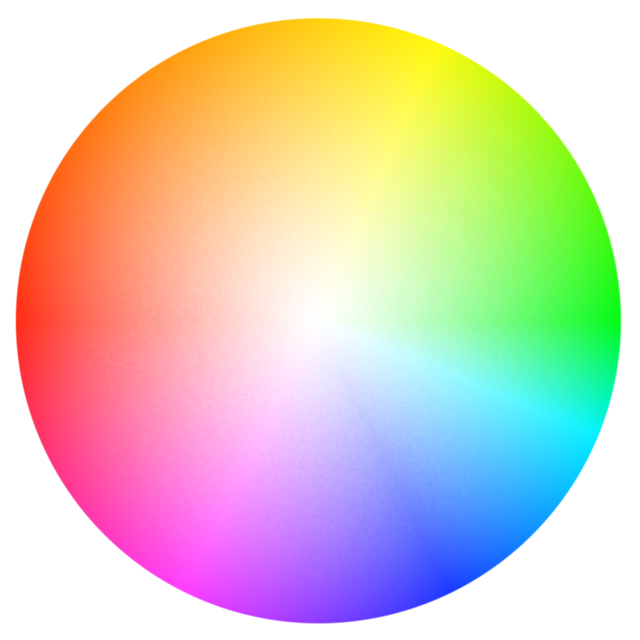
Write a WebGL 2 fragment shader that draws this background.

```glsl
#version 300 es
precision highp float;

uniform vec2 u_resolution;
out vec4 outColor;

const float TAU = 6.2831853;
const vec2 WHEEL_CENTER = vec2(0.4975, 0.4987);
const float WHEEL_RADIUS = 0.4727;
const float EDGE_SOFTNESS = 0.0018;
const float SATURATION_POWER = 1.25;
const float GRAIN_CELLS = 300.0;
const float GRAIN_STRENGTH = 0.05;
const vec3 WHITE = vec3(1.0);

// Hue stops around the rim, counterclockwise from the right, in degrees
const int STOP_COUNT = 7;
const float STOP_ANGLES[STOP_COUNT] = float[](0.0, 67.0, 180.0, 243.5, 296.0, 338.0, 360.0);
const vec3 STOP_COLORS[STOP_COUNT] = vec3[](
    vec3(0.00, 0.98, 0.08),
    vec3(1.00, 0.98, 0.04),
    vec3(1.00, 0.17, 0.08),
    vec3(1.00, 0.24, 1.00),
    vec3(0.10, 0.22, 1.00),
    vec3(0.00, 0.95, 1.00),
    vec3(0.00, 0.98, 0.08)
);

float hash(vec2 cell) {
    vec3 p = fract(vec3(cell.xyx) * 0.1031);
    p += dot(p, p.yzx + 33.33);
    return fract((p.x + p.y) * p.z);
}

// Smoothly blended cell values, from -0.5 to 0.5
float grain(vec2 p) {
    vec2 cell = floor(p);
    vec2 f = smoothstep(0.0, 1.0, fract(p));
    float low = mix(hash(cell), hash(cell + vec2(1.0, 0.0)), f.x);
    float high = mix(hash(cell + vec2(0.0, 1.0)), hash(cell + 1.0), f.x);
    return mix(low, high, f.y) - 0.5;
}

vec3 rimColor(float degreesAround) {
    vec3 color = STOP_COLORS[0];
    for (int i = 1; i < STOP_COUNT; i++) {
        float span = STOP_ANGLES[i] - STOP_ANGLES[i - 1];
        float t = clamp((degreesAround - STOP_ANGLES[i - 1]) / span, 0.0, 1.0);
        color = mix(color, STOP_COLORS[i], t);
    }
    return color;
}

void main() {
    float side = min(u_resolution.x, u_resolution.y);
    vec2 uv = (gl_FragCoord.xy - 0.5 * u_resolution) / side + 0.5;
    vec2 offset = uv - WHEEL_CENTER;
    float dist = length(offset);
    float r = min(dist / WHEEL_RADIUS, 1.0);

    // Hue follows the angle, saturation grows towards the rim
    float turn = fract(atan(offset.y, offset.x + 1e-6) / TAU);
    float saturation = pow(r, SATURATION_POWER);

    // Fine dither, strongest halfway out
    float ditherAmount = GRAIN_STRENGTH * 4.0 * r * (1.0 - r);
    saturation += ditherAmount * grain(uv * GRAIN_CELLS);
    vec3 wheel = mix(WHITE, rimColor(turn * 360.0), clamp(saturation, 0.0, 1.0));

    // Soft disc edge on a white ground
    float softness = max(EDGE_SOFTNESS, 0.75 / side);
    float disc = 1.0 - smoothstep(-softness, softness, dist - WHEEL_RADIUS);
    outColor = vec4(mix(WHITE, wheel, disc), 1.0);
}
```
